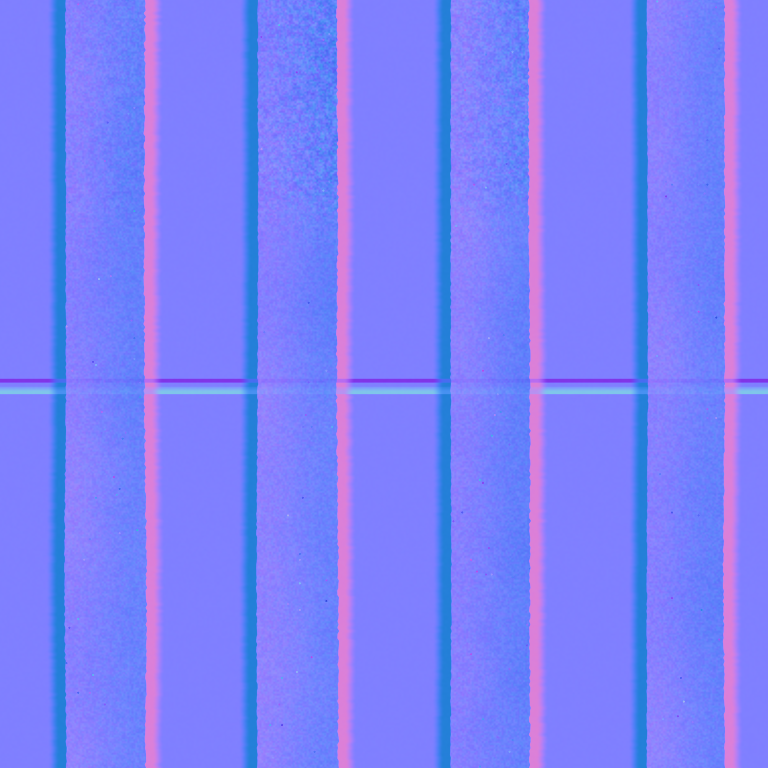
This texture map is drawn by a WebGL 1 fragment shader. Its source:

```glsl
precision highp float;

uniform vec2 u_resolution;

const float COLUMNS = 4.0;
const float GROOVE_LEFT = 0.0850;
const float GROOVE_RIGHT = 0.1890;
const float BEVEL_FLAT = 0.009;
const float BEVEL_END = 0.024;

float hash(vec2 p) {
  vec3 q = fract(vec3(p.xyx) * 0.1031);
  q += dot(q, q.yzx + 33.33);
  return fract((q.x + q.y) * q.z);
}

float noise(vec2 p) {
  vec2 cell = floor(p);
  vec2 f = fract(p);
  f = f * f * (3.0 - 2.0 * f);
  float low = mix(hash(cell), hash(cell + vec2(1.0, 0.0)), f.x);
  float high = mix(hash(cell + vec2(0.0, 1.0)), hash(cell + vec2(1.0, 1.0)), f.x);
  return mix(low, high, f.y);
}

float fbm(vec2 p) {
  float sum = 0.0;
  float weight = 0.5;
  for (int octave = 0; octave < 3; octave++) {
    sum += weight * (noise(p) - 0.5);
    p = p * 2.03 + 17.1;
    weight *= 0.5;
  }
  return sum;
}

vec2 grain(vec2 p, float frequency) {
  return vec2(noise(p * frequency), noise(p * frequency + 71.7)) - 0.5;
}

// Slow bend plus fine chipping along a vertical edge
float edgeOffset(float y, float seed, float chipping) {
  float bend = (noise(vec2(y * 4.0, seed)) - 0.5) * 0.003;
  float chips = (noise(vec2(y * 230.0, seed + 9.0)) - 0.5) * chipping;
  return bend + chips;
}

float band(float v, float low, float high, float soft) {
  return smoothstep(low - soft, low + soft, v)
       * (1.0 - smoothstep(high - soft, high + soft, v));
}

// Full tilt beside the groove, easing into the flat plank
float bevel(float distanceToGroove) {
  return 1.0 - smoothstep(BEVEL_FLAT, BEVEL_END, distanceToGroove);
}

// Vertical tilt of the horizontal joint: upper lip down, lower lip up
float jointTilt(float y, float soft) {
  float upper = band(y, 0.5018, 0.5068, soft);
  float lower = band(y, 0.4868, 0.4965, soft);
  float ramp = 1.0 - 0.75 * smoothstep(0.4895, 0.4975, y);
  return lower * ramp * 0.55 - upper * 0.58;
}

// Rough cast surface inside a groove
vec2 grooveTilt(vec2 uv, float across, float column) {
  float cloud = fbm(uv * vec2(9.0, 6.0) + column * 5.3);
  vec2 tilt = vec2(mix(0.09, -0.20, smoothstep(0.0, 1.0, across)), 0.0);
  tilt += cloud * vec2(0.22, 0.08) + vec2(0.0, 0.01);

  float height = smoothstep(0.66, 0.78, uv.y + 0.08 * fbm(uv * 22.0));
  float share = max(0.0, 1.0 - abs(column - 1.3) / 1.7);
  float rough = height * share * (0.4 + 0.6 * across);
  tilt += grain(uv, 390.0) * (0.14 + 0.20 * rough);
  tilt += grain(uv + 3.7, 170.0) * (0.05 + 0.22 * rough);
  tilt.x -= 0.10 * rough;

  // Sparse pits
  vec2 pit = floor(uv * 260.0);
  float pitMask = step(0.994, hash(pit + 40.0));
  float pitShape = 1.0 - smoothstep(0.2, 0.5, length(fract(uv * 260.0) - 0.5));
  vec2 pitTilt = vec2(hash(pit + 5.0), hash(pit + 8.0)) - 0.5;
  return tilt + pitMask * pitShape * pitTilt * 0.9;
}

void main() {
  vec2 uv = gl_FragCoord.xy / u_resolution;
  float soft = 0.7 / u_resolution.x;
  float column = floor(uv.x * COLUMNS);
  float x = uv.x - column / COLUMNS;

  // The last groove is slightly narrower
  float drift = pow(column / 3.0, 4.0);
  float left = GROOVE_LEFT + 0.008 * drift + edgeOffset(uv.y, column * 3.1 + 1.0, 0.0016);
  float right = GROOVE_RIGHT + 0.004 * drift + edgeOffset(uv.y, column * 3.1 + 20.0, 0.0024);
  float groove = band(x, left, right, soft);
  float across = clamp((x - left) / (right - left), 0.0, 1.0);

  // Plank bevels and joint
  float fallLeft = bevel(max(left - x, 0.0)) * step(x, 0.5 * (left + right));
  float riseRight = bevel(max(x - right, 0.0)) * step(0.5 * (left + right), x);
  float joint = jointTilt(uv.y, soft);
  vec2 plank = vec2(0.72 * riseRight - 0.72 * fallLeft, 0.0);
  float jointReach = 1.0 - 0.75 * max(fallLeft, riseRight);
  plank.x *= 1.0 - 0.4 * min(abs(joint) * 1.8, 1.0);
  plank.y += joint * jointReach;
  plank += grain(uv, 300.0) * 0.018;

  vec2 hollow = grooveTilt(uv, across, column) + vec2(0.0, joint * 0.16);
  vec2 tilt = mix(plank, hollow, groove);
  vec3 normal = vec3(tilt, sqrt(max(0.0, 1.0 - dot(tilt, tilt))));
  gl_FragColor = vec4(normal * 0.5 + 0.5, 1.0);
}
```
